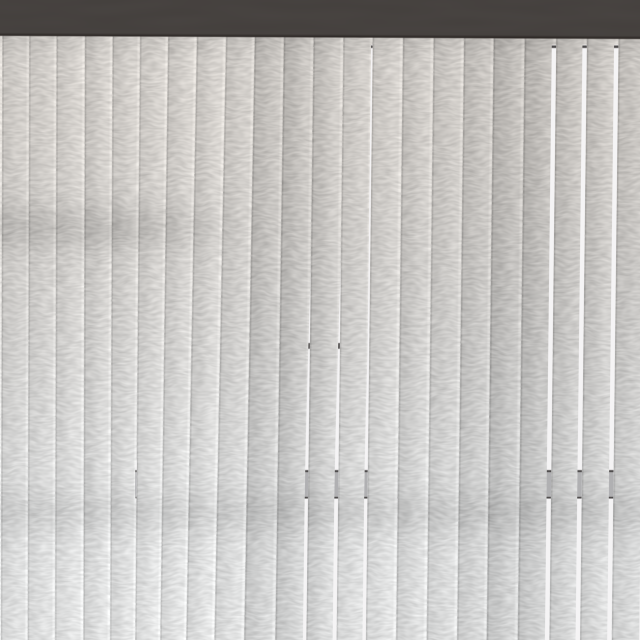
This texture is drawn by a Shadertoy shader. Its source:

```glsl
// Vertical fabric window blinds under a dark head rail, daylight showing through narrow gaps.

const int SLATS = 23;                               // slats to cover the width
const vec3 SLAT_PITCH = vec3(0.0039, 0.04245, 0.000163); // start, spacing, spacing growth
const vec3 LEAN = vec3(0.0026, 0.009, 0.0078);      // sideways drift at the bottom
const float GAP_WIDTH = 0.0068;
const float GAP_TOP = 0.925;
const vec2 CRINKLE_FREQ = vec2(62.0, 205.0);
const float CRINKLE_DEPTH = 0.085;
const float RAIL_EDGE = 0.944;
const float RAIL_TILT = 0.005;
const vec3 RAIL = vec3(0.275, 0.258, 0.248);
const vec3 RAIL_SHADOW = vec3(0.19, 0.17, 0.16);
const vec3 WARM = vec3(1.018, 1.0, 0.978);          // fabric tint near the rail
const vec3 COOL = vec3(0.998, 1.002, 1.002);        // fabric tint near the floor
const vec3 DAYLIGHT = vec3(0.96, 0.955, 0.96);
const vec3 SILL = vec3(0.69, 0.69, 0.70);
const vec3 SILL_LINE = vec3(0.30, 0.29, 0.29);

float hash(float n) { return fract(sin(n * 127.1) * 43758.5); }

vec2 gradient(vec2 cell) {
    float angle = 6.28318 * hash(cell.x + cell.y * 1.731);
    return vec2(cos(angle), sin(angle));
}

float gradientNoise(vec2 p) {
    vec2 i = floor(p), f = fract(p);
    vec2 w = f * f * f * (f * (f * 6.0 - 15.0) + 10.0);
    vec2 e = vec2(1.0, 0.0);
    float low = mix(dot(gradient(i), f), dot(gradient(i + e.xy), f - e.xy), w.x);
    float high = mix(dot(gradient(i + e.yx), f - e.yx), dot(gradient(i + e.xx), f - e.xx), w.x);
    return mix(low, high, w.y);
}

float bell(float x, float center, float width) {
    float d = (x - center) / width;
    return exp(-d * d);
}

// Soft-edged interval from a to b
float band(float x, float a, float b, float blur) {
    return smoothstep(a - blur, a + blur, x) * (1.0 - smoothstep(b - blur, b + blur, x));
}

// Left edge of slat i at height y
float slatEdge(float i, float y) {
    float lean = LEAN.x + LEAN.y * smoothstep(3.0, 7.0, i) + LEAN.z * bell(i, 8.0, 2.0);
    float jitter = 0.002 * (hash(i + 4.0) - 0.5);
    return SLAT_PITCH.x + i * (SLAT_PITCH.y + i * SLAT_PITCH.z) + jitter - lean * (1.0 - y);
}

// Width of the opening left of slat i
float gapWidth(float i, float y) {
    float middle = exp(-pow(abs(i - 12.0) / 1.6, 4.0)) * (1.0 - smoothstep(0.2, 0.68, y));
    float sliver = 0.35 * step(abs(i - 13.0), 0.5) + 0.3 * step(abs(i - 5.0), 0.5) * band(y, 0.22, 0.28, 0.01);
    return GAP_WIDTH * max(step(18.5, i), max(0.85 * middle, sliver));
}

// Brightness across one slat, u running from left to right
float slatTone(float i, float u) {
    float slope = mix(0.05, 0.10, hash(i + 9.0));
    float tone = slope * (smoothstep(0.0, 0.95, u) - 0.55);
    tone += 0.05 * smoothstep(0.86, 0.95, u) - 0.11 * (1.0 - smoothstep(0.0, 0.09, u));
    tone -= 0.045 * bell(i, 9.5, 1.4) + 0.055 * bell(i, 17.5, 1.4);
    return tone + 0.025 * (hash(i + 21.0) - 0.5);
}

void mainImage(out vec4 fragColor, in vec2 fragCoord) {
    vec2 uv = fragCoord / iResolution.xy;
    vec2 px = 1.0 / iResolution.xy;

    // Overlap the slats from left to right, gathering tone and gaps
    float tone = 0.0, gap = 0.0, slat = 0.0;
    for (int k = -1; k < SLATS; k++) {
        float i = float(k);
        float left = slatEdge(i, uv.y);
        float u = (uv.x - left) / (slatEdge(i + 1.0, uv.y) - left);
        float width = gapWidth(i, uv.y);
        tone = mix(tone, slatTone(i, u), smoothstep(-px.x, px.x, uv.x - left));
        float opening = band(uv.x, left - width, left, 0.7 * px.x);
        gap = max(gap, opening * smoothstep(0.0, 0.0015, width));
        if (uv.x > left) slat = i;
    }

    // Daylight falloff and soft horizontal shadows
    float light = mix(0.875, 0.805, smoothstep(0.0, 0.65, uv.y));
    light -= 0.025 * smoothstep(0.3, 0.9, uv.x);
    light -= 0.075 * bell(uv.y, 0.645, 0.035) * (1.0 - smoothstep(0.2, 0.42, uv.x));
    light -= 0.055 * bell(uv.y, 0.2, 0.032);
    light -= 0.04 * smoothstep(0.90, 0.945, uv.y);

    // Crinkled weave, bent by a broader ripple
    vec2 weave = uv * CRINKLE_FREQ + vec2(slat * 17.3, slat * 5.7);
    weave.y += 1.6 * gradientNoise(weave * vec2(0.45, 0.12));
    float crinkle = gradientNoise(weave) + 0.35 * gradientNoise(weave * 1.7 + 31.0);
    vec3 color = (light + tone + CRINKLE_DEPTH * crinkle) * mix(COOL, WARM, smoothstep(0.1, 0.9, uv.y));

    // View through the gaps: bright sky, grey sill, dark frame lines
    vec3 outside = mix(DAYLIGHT, SILL, band(uv.y, 0.224, 0.262, px.y));
    float frame = band(uv.y, 0.262, 0.2655, px.y) + band(uv.y, 0.221, 0.224, px.y);
    frame += band(uv.y, GAP_TOP, GAP_TOP + 0.004, px.y);
    frame += band(uv.y, 0.455, 0.464, px.y) * band(uv.x, 0.46, 0.54, px.x);
    outside = mix(outside, SILL_LINE, min(frame, 1.0));
    color = mix(color, outside, gap * (1.0 - smoothstep(GAP_TOP + 0.004, GAP_TOP + 0.006, uv.y)));

    // Head rail with a dark lower lip
    float rise = uv.y - RAIL_EDGE + RAIL_TILT * uv.x;
    vec3 rail = mix(RAIL_SHADOW, RAIL, smoothstep(0.001, 0.006, rise));
    rail += 0.012 * gradientNoise(uv * vec2(9.0, 60.0));
    color = mix(color, rail, smoothstep(-px.y, px.y, rise));

    fragColor = vec4(clamp(color, 0.0, 1.0), 1.0);
}
```
